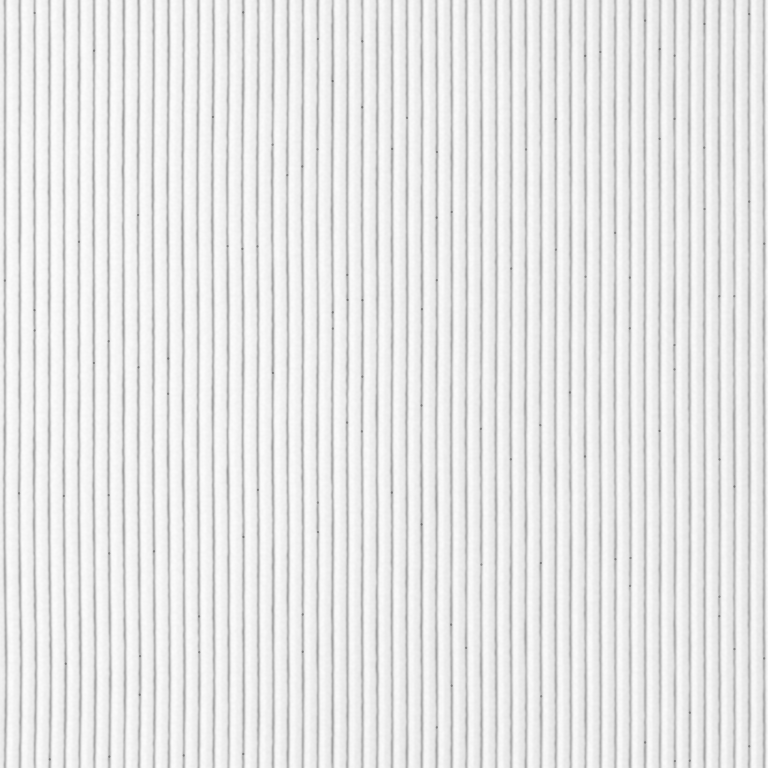
Reproduce this texture procedurally as a WebGL 2 fragment shader.

```glsl
#version 300 es
precision highp float;
// White plaster-like panel with narrow vertical ribs parted by thin grey grooves.
// Ribs repeat with fract; gradient noise bends and roughens the grooves, adds
// fine grain and dark pits, and a broad light falls off from left to right.

uniform vec2 u_resolution;
out vec4 fragColor;

vec2 hash2(vec2 p) {
    vec3 q = fract(p.xyx * vec3(0.1031, 0.1030, 0.0973));
    q += dot(q, q.yzx + 33.33);
    return fract((q.xx + q.yz) * q.zy);
}

float cornerSlope(vec2 cell, vec2 offset) {
    float angle = 6.2832 * hash2(cell + 57.0).x;
    return dot(vec2(cos(angle), sin(angle)), offset);
}

// Gradient noise, roughly -0.7 to 0.7
float gradientNoise(vec2 p) {
    vec2 i = floor(p), f = fract(p);
    vec2 s = f * f * f * (f * (f * 6.0 - 15.0) + 10.0);
    vec2 e = vec2(0.0, 1.0);
    float low = mix(cornerSlope(i, f), cornerSlope(i + e.yx, f - e.yx), s.x);
    float high = mix(cornerSlope(i + e, f - e), cornerSlope(i + 1.0, f - 1.0), s.x);
    return mix(low, high, s.y);
}

// Small round pits scattered along a groove, one candidate per cell of its length
float groovePits(float ribId, float across, float y, float soft) {
    float cell = floor(y * 24.0);
    vec2 rnd = hash2(vec2(ribId + 11.0, cell + 5.0));
    float centre = (cell + 0.2 + 0.6 * rnd.x) / 24.0;
    float d = length(vec2(across / 51.6, y - centre));
    float pit = 1.0 - smoothstep(0.0015 - soft, 0.0015 + soft, d);
    return pit * step(0.91, rnd.y);
}

void main() {
    vec2 uv = gl_FragCoord.xy / u_resolution.y;
    float pixel = 1.0 / u_resolution.y;

    // Rib coordinate, with a slow bend that is strongest at the left
    float bend = 0.16 * gradientNoise(uv * vec2(2.0, 4.0) + 7.0) * (1.0 - 0.6 * uv.x);
    float ribX = (uv.x - 0.0065) * 51.6 + bend;
    float grooveId = floor(ribX + 0.5);
    float across = ribX - grooveId;
    float rib = fract(ribX);

    // Ragged groove edge, different for each groove
    float ragged = gradientNoise(vec2(grooveId * 7.3, uv.y * 110.0));
    float wear = gradientNoise(vec2(grooveId * 3.7, uv.y * 22.0) + 19.0);
    float d = across + 0.03 * ragged;

    // Broad light: bright on the left near mid height, greyer to the right
    float glow = exp(-dot((uv - vec2(0.12, 0.58)) * vec2(1.3, 0.9),
                          (uv - vec2(0.12, 0.58)) * vec2(1.3, 0.9)) * 2.2);
    float cloud = gradientNoise(uv * vec2(3.0, 2.0) + 31.0);
    float tone = mix(0.915, 0.962, glow) + 0.008 * cloud;

    // Rounded rib: lit flank right of the groove, dimmer flank beyond
    float lit = smoothstep(0.08, 0.24, rib) * (1.0 - smoothstep(0.36, 0.6, rib));
    float dim = smoothstep(0.5, 0.85, rib);
    tone += lit * mix(0.05, 0.018, glow) - dim * 0.018;

    // Fine surface grain
    tone += 0.018 * gradientNoise(uv * 230.0) + 0.012 * gradientNoise(uv * 115.0 + 43.0);

    // Soft groove, never thinner than a pixel can show
    float grooveWidth = max(0.1 + 0.015 * wear, 0.9 * pixel * 51.6);
    float depth = mix(0.215, 0.275, glow) + 0.07 * wear + 0.05 * ragged;
    tone -= depth * exp(-d * d / (grooveWidth * grooveWidth));

    // Dark pits
    tone -= 0.2 * groovePits(grooveId, d, uv.y, max(pixel * 0.6, 0.0007));

    fragColor = vec4(vec3(clamp(tone, 0.3, 0.985)), 1.0);
}
```
